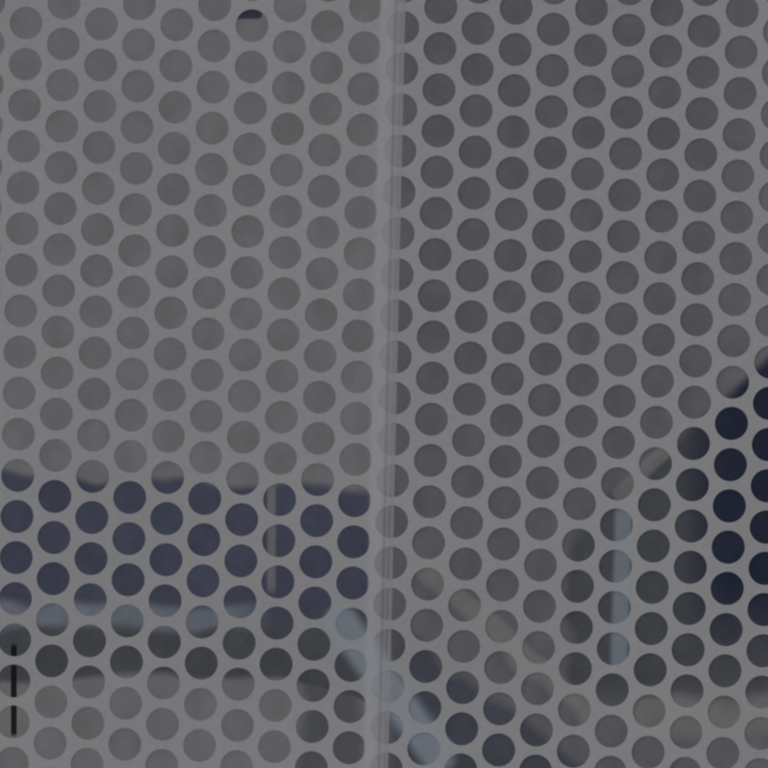
Give the GLSL for this texture, as a WebGL 2 fragment shader.

```glsl
#version 300 es
precision highp float;
// Perforated grey metal sheet: staggered round holes in slightly tilted columns,
// with a vertical overlap seam and a dim blue-black scene seen through the holes.
// Holes come from a repeated, sheared grid; the scene is built from soft masks.
uniform vec2 u_resolution;
out vec4 outColor;

#define PITCH vec2(0.04906, 0.05355)  // column and row spacing
#define FIRST_HOLE vec2(0.0339, 0.030) // centre of the top left hole
#define HOLE_RADIUS 0.0213
#define EDGE_BLUR 0.0019
#define COLUMN_LEAN 0.0185
#define ROW_LEAN 0.0118
#define SEAM_COLUMN 10.0
#define GRAIN 0.012

const vec3 SHEET = vec3(0.470, 0.470, 0.480);
const vec3 HAZE_LEFT = vec3(0.368, 0.368, 0.376);
const vec3 HAZE_RIGHT = vec3(0.312, 0.312, 0.328);
const vec3 NAVY = vec3(0.225, 0.235, 0.288);
const vec3 SLATE = vec3(0.235, 0.245, 0.262);
const vec3 NIGHT = vec3(0.125, 0.140, 0.195);
const vec3 GLARE = vec3(0.455, 0.485, 0.520);
const vec3 DUST = vec3(0.410, 0.400, 0.400);

float hash(vec2 p) {
  vec3 q = fract(vec3(p.xyx) * 0.1031);
  q += dot(q, q.yzx + 33.33);
  return fract((q.x + q.y) * q.z);
}

float noise(vec2 p) {
  vec2 i = floor(p), f = fract(p);
  f = f * f * (3.0 - 2.0 * f);
  return mix(mix(hash(i), hash(i + vec2(1, 0)), f.x),
             mix(hash(i + vec2(0, 1)), hash(i + vec2(1, 1)), f.x), f.y);
}

// 1 between lo and hi, fading over soft on both sides
float band(float x, float lo, float hi, float soft) {
  return smoothstep(lo - soft, lo + soft, x) * (1.0 - smoothstep(hi - soft, hi + soft, x));
}

// Soft stroke from a to b
float stroke(vec2 p, vec2 a, vec2 b, float width) {
  vec2 d = b - a;
  float t = clamp(dot(p - a, d) / dot(d, d), 0.0, 1.0);
  return 1.0 - smoothstep(0.4 * width, width, length(p - a - d * t));
}

float glareMask(vec2 p) {
  float diagonal = stroke(p, vec2(0.445, 0.81), vec2(0.57, 0.985), 0.031);
  float upright = stroke(p, vec2(0.812, 0.67), vec2(0.806, 0.86), 0.016);
  return max(diagonal, 0.8 * upright);
}

// Scene behind the sheet
vec3 scene(vec2 p, float rightPanel) {
  vec3 col = mix(HAZE_LEFT, HAZE_RIGHT, rightPanel);
  col = mix(col, HAZE_LEFT, 0.45 * smoothstep(0.88, 1.0, p.x));
  vec2 w = p + 0.016 * (vec2(noise(p * 24.0), noise(p * 24.0 + 40.0)) - 0.5);

  // Left window with a pale sill and a mullion
  float window = band(w.y, 0.618 + 0.045 * w.x, 0.883 + 0.3 * max(w.x - 0.36, 0.0), 0.007);
  window *= 1.0 - rightPanel;
  window = max(window, band(w.x, 0.39, 0.475, 0.015) * smoothstep(0.85, 0.88, w.y) * 0.7);
  vec3 pane = mix(NAVY, SLATE, smoothstep(0.78, 0.83, w.y));
  pane = mix(pane, GLARE * 0.86, 0.75 * band(w.y, 0.785, 0.818, 0.009) * (1.0 - smoothstep(0.3, 0.36, p.x)));
  pane = mix(pane, DUST, 0.65 * band(p.x, 0.348, 0.359, 0.003) * band(p.y, 0.63, 0.77, 0.01));
  col = mix(col, pane, window);

  // Right wedge, darkest toward the edge
  float wedge = smoothstep(-0.012, 0.012, w.y - 0.47 - 0.88 * (1.0 - w.x));
  wedge *= smoothstep(0.73, 0.75, w.x) * (1.0 - smoothstep(0.88, 0.93, w.y));
  float depth = smoothstep(0.87, 0.95, p.x) * (1.0 - smoothstep(0.74, 0.88, p.y));
  col = mix(col, mix(SLATE, NIGHT, depth), wedge);

  // Lower slope under a dusty diagonal ledge
  float slope = w.y - 0.785 - 0.72 * (w.x - 0.52);
  float lower = smoothstep(0.025, 0.05, slope) * band(w.x, 0.51, 0.79, 0.02);
  col = mix(col, mix(SLATE, NAVY, 0.4), lower);
  col = mix(col, DUST, 0.65 * stroke(w, vec2(0.55, 0.745), vec2(0.765, 0.925), 0.020));
  col = mix(col, DUST, 0.6 * stroke(w, vec2(0.86, 0.59), vec2(0.81, 0.65), 0.014));
  col = mix(col, DUST * 0.95, 0.7 * stroke(w, vec2(0.85, 0.93), vec2(1.0, 0.93), 0.035));

  // Broken dark post at the left edge and a dark speck at the top
  float post = band(p.x, 0.0145, 0.0215, 0.002) * band(p.y, 0.84, 0.957, 0.004);
  post *= 1.0 - band(p.y, 0.856, 0.866, 0.003);
  col = mix(col, vec3(0.07), 0.9 * post);
  col = mix(col, NIGHT, 0.8 * stroke(p, vec2(0.31, 0.018), vec2(0.335, 0.018), 0.009));

  col *= 0.96 + 0.08 * noise(p * vec2(55.0, 35.0));
  return mix(col, GLARE, 0.75 * glareMask(p));
}

void main() {
  vec2 p = gl_FragCoord.xy / u_resolution;
  p.y = 1.0 - p.y;

  // Sheared, staggered hole grid
  vec2 q = p - FIRST_HOLE;
  float columnPitch = PITCH.x - 0.0004 * q.y;
  float u = (q.x + COLUMN_LEAN * q.y) / columnPitch;
  float column = floor(u + 0.5);
  float v = (q.y - ROW_LEAN * q.x) / (PITCH.y + 0.0002 * q.x) - 0.5 * mod(column, 2.0);
  float row = floor(v + 0.5);
  vec2 local = vec2(u - column, v - row) * vec2(columnPitch, PITCH.y);
  float blur = max(EDGE_BLUR, 0.7 / u_resolution.y);
  float dist = length(local) - HOLE_RADIUS;
  float hole = 1.0 - smoothstep(-blur, blur, dist);

  // Sheet tone, inner hole shading and small differences between holes
  float seam = u - SEAM_COLUMN;
  float rightPanel = smoothstep(-0.08, 0.08, seam);
  vec3 sheet = SHEET * (0.98 + 0.035 * noise(p * 6.0));
  sheet = mix(sheet, GLARE, 0.45 * glareMask(p));
  vec3 inside = scene(p, rightPanel) + 0.012 * (hash(vec2(column, row) + 50.0) - 0.5);
  float lip = smoothstep(-0.006, 0.0, dist) * smoothstep(-0.3, 0.9, dot(local, vec2(-0.7)) / HOLE_RADIUS);
  inside *= 1.0 - 0.10 * lip * (0.4 + 0.6 * rightPanel);

  // Overlap seam veils the left half of its column and catches light
  hole *= 1.0 - 0.72 * band(seam, -0.6, -0.05, 0.05);
  vec3 col = mix(sheet, inside, hole);
  col += 0.025 * band(seam, -0.62, -0.25, 0.12);
  col -= 0.035 * band(seam, -0.23, -0.16, 0.03);
  col = mix(col, SHEET * 0.97, 0.75 * band(seam, -0.05, 0.06, 0.04));
  col += GRAIN * (noise(p * 190.0) - 0.5);
  outColor = vec4(col, 1.0);
}
```
